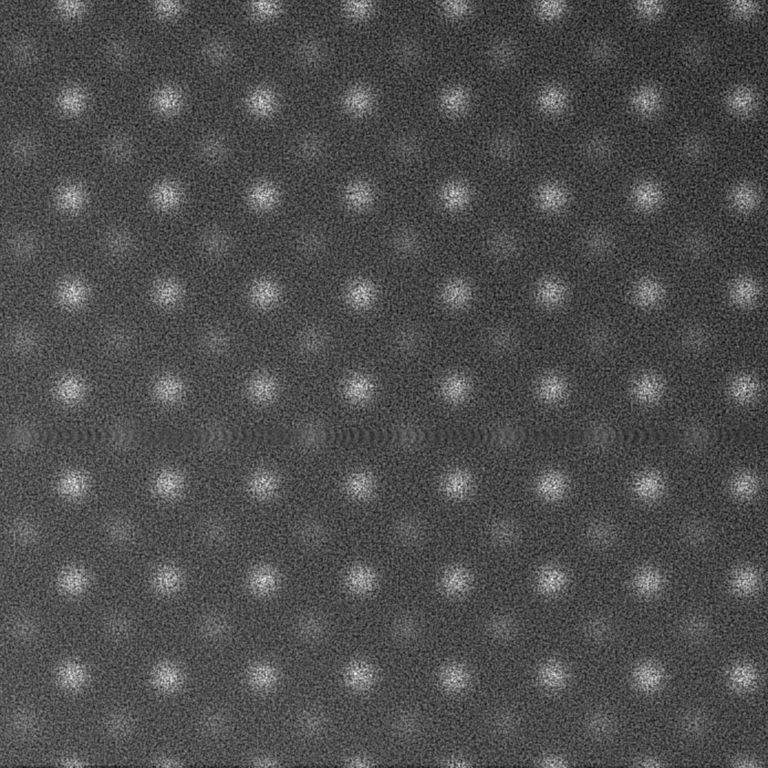
Reproduce this pattern procedurally as a Shadertoy shader.

```glsl
// Grainy grey micrograph: 8 x 8 bright soft spots with fainter spots between them.

vec2 hash2(vec2 p) {
    vec3 q = fract(p.xyx * vec3(0.1031, 0.1030, 0.0973));
    q += dot(q, q.yzx + 33.33);
    return fract((q.xx + q.yz) * q.zy);
}

vec2 gradientAt(vec2 cell) {
    float angle = 6.2832 * hash2(cell).x;
    return vec2(cos(angle), sin(angle));
}

float gradientNoise(vec2 p) {
    vec2 i = floor(p), f = p - i;
    vec2 u = f * f * f * (f * (f * 6.0 - 15.0) + 10.0);
    vec2 e = vec2(0.0, 1.0);
    float low = mix(dot(gradientAt(i), f), dot(gradientAt(i + e.yx), f - e.yx), u.x);
    float high = mix(dot(gradientAt(i + e.xy), f - e.xy), dot(gradientAt(i + e.yy), f - e.yy), u.x);
    return mix(low, high, u.y);
}

// Gaussian spot per cell, with slight drift and brightness change between cells
float spots(vec2 p, vec2 centre, float sigma, float variation) {
    vec2 q = p - centre + 0.5;
    vec2 cell = floor(q);
    vec2 rnd = hash2(cell + 17.0) - 0.5;
    vec2 d = fract(q) - 0.5 - 0.03 * rnd;
    float gain = 1.0 + variation * (hash2(cell + 71.0).x - 0.5);
    return gain * exp(-dot(d, d) / (2.0 * sigma * sigma));
}

// Fine grain from turned layers, so that no lattice shows
float grain(vec2 uv) {
    mat2 turn = mat2(0.8, 0.6, -0.6, 0.8);
    return gradientNoise(uv * 347.0 + 40.0)
         + gradientNoise(turn * uv * 291.0 + 500.0)
         + 0.5 * gradientNoise(turn * turn * uv * vec2(160.0, 190.0) + 900.0);
}

void mainImage(out vec4 fragColor, in vec2 fragCoord) {
    vec2 uv = fragCoord / iResolution.xy;

    // Uneven illumination, brightest at the lower left
    float shade = 0.335 - 0.065 * uv.x - 0.055 * uv.y;
    shade += 0.025 * gradientNoise(uv * 3.0 + 5.0);

    // Scan lines slip sideways a little
    vec2 p = uv * 8.0;
    p.x += 0.06 * gradientNoise(vec2(3.7, uv.y * 230.0));
    float bright = spots(p, vec2(0.75, 0.948), 0.105, 0.2);
    float faint = spots(p, vec2(0.245, 0.46), 0.11, 0.5);
    shade += 0.33 * bright + 0.095 * faint;

    // Disturbed scan band with a chain of small arcs
    float v = (uv.y - 0.432) / 0.011;
    float band = exp(-v * v * v * v);
    float wobble = 0.5 * gradientNoise(vec2(uv.x * 24.0, 8.3));
    float arcs = sin(6.2832 * (84.0 * uv.x + 0.55 * v * v + wobble));
    float patchy = 0.7 + gradientNoise(vec2(uv.x * 13.0, 2.6));
    shade += band * (0.055 * patchy * arcs - 0.015);

    // Grain grows with brightness and is calmer within the band
    float noiseGain = (0.17 + 0.16 * bright + 0.03 * faint) * (1.0 - 0.45 * band);
    shade += noiseGain * grain(uv);

    // Dark sliver where the scan ends
    shade -= 0.12 * (1.0 - smoothstep(0.001, 0.005, uv.y)) * (1.0 - 0.6 * uv.x);

    fragColor = vec4(vec3(clamp(shade, 0.0, 1.0)), 1.0);
}
```
